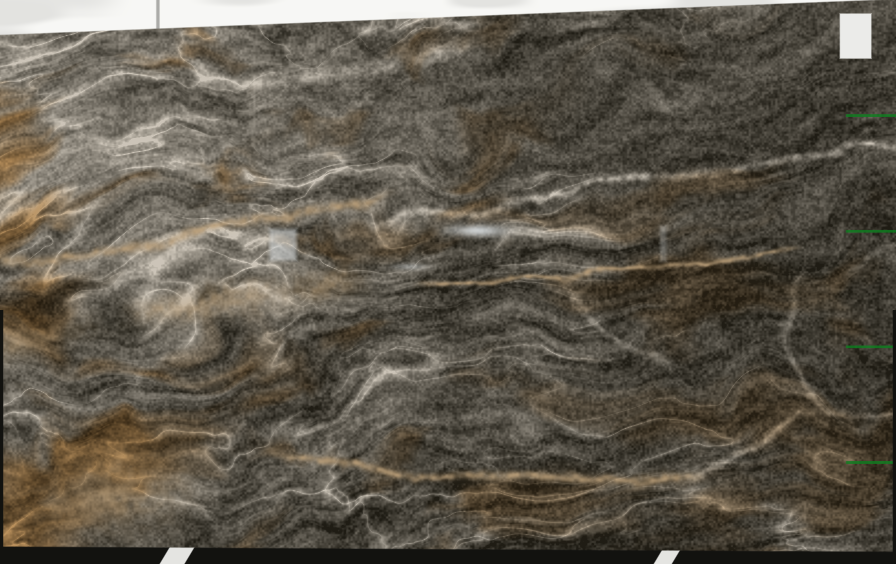
A WebGL 2 fragment shader for this texture:

```glsl
#version 300 es
precision highp float;
// A polished slab of dark, folded stone with pale and rusty veins, standing
// before a white wall. Warped, stretched noise makes the folds and streaks;
// bent bands make the long veins, and soft boxes the reflections and fittings.

uniform vec2 u_resolution;
out vec4 fragColor;

const vec3 DARK = vec3(0.10, 0.09, 0.06);
const vec3 PALE = vec3(0.80, 0.77, 0.72);
const vec3 RUST = vec3(0.38, 0.25, 0.09);
const vec3 TAN = vec3(0.74, 0.63, 0.48);
const vec3 WALL = vec3(0.97, 0.97, 0.96);
const vec3 FLOOR = vec3(0.07, 0.07, 0.06);
const vec3 MARK = vec3(0.05, 0.50, 0.12);
const float TILT = 0.20;          // rise of the grain, in radians
const float FOLD = 0.34;          // strength of the large folds
const float RIPPLE = 0.07;        // strength of the small folds
const float BASE_TONE = 0.20;
const float STREAKS = 0.62;
const float BANDS = 0.30;
const float GRAIN = 0.36;
const float MARK_STEP = 0.205;

float hash(vec2 c) {
  vec3 h = fract(c.xyx * 0.1031);
  h += dot(h, h.yzx + 33.33);
  return fract((h.x + h.y) * h.z);
}

float noise(vec2 p) {
  vec2 i = floor(p), f = fract(p);
  f = f * f * (3.0 - 2.0 * f);
  return mix(mix(hash(i), hash(i + vec2(1, 0)), f.x),
             mix(hash(i + vec2(0, 1)), hash(i + vec2(1, 1)), f.x), f.y);
}

float fbm(vec2 p) {
  float sum = 0.0, amp = 0.533;
  for (int i = 0; i < 4; i++) {
    sum += amp * noise(p);
    p = mat2(1.6, 1.2, -1.2, 1.6) * p + 9.7;
    amp *= 0.5;
  }
  return sum;
}

// Octaves that keep their direction, for streaks along the grain.
float streak(vec2 p) {
  return 0.55 * noise(p) + 0.30 * noise(p * 2.1 + 5.3) + 0.15 * noise(p * 4.3 + 8.1);
}

vec2 warp(vec2 p) { return vec2(fbm(p), fbm(p + 17.3)) - 0.5; }

// Parabolic band from a to b, fading at both ends.
float vein(vec2 p, vec2 a, vec2 b, float bend, float width) {
  float t = (p.x - a.x) / (b.x - a.x);
  float slope = (b.y - a.y) / (b.x - a.x);
  float d = p.y - mix(a.y, b.y, t) - bend * 4.0 * t * (1.0 - t);
  d /= width * sqrt(1.0 + slope * slope);
  return exp(-d * d) * smoothstep(-0.03, 0.06, t) * smoothstep(1.03, 0.94, t);
}

float box(vec2 p, vec2 centre, vec2 halfSize, float soft) {
  vec2 d = abs(p - centre) - halfSize;
  return smoothstep(soft, -soft, max(d.x, d.y));
}

float glow(vec2 p, vec2 centre, vec2 radius) {
  vec2 d = (p - centre) / radius;
  return exp(-dot(d, d));
}

vec3 stone(vec2 p) {
  // Folded coordinates: x runs along the grain, y across it
  vec2 q = p + FOLD * warp(p * 2.3 + 3.1);
  q += RIPPLE * warp(q * 8.0);
  q = mat2(cos(TILT), -sin(TILT), sin(TILT), cos(TILT)) * q;
  float left = smoothstep(1.15, 0.25, p.x);

  // Streaks, broad bands, crystal grain and haze
  float tone = BASE_TONE + 0.10 * left;
  tone += STREAKS * (streak(q * vec2(13.0, 62.0)) - 0.5) * mix(0.65, 1.0, left);
  tone += BANDS * (streak(q * vec2(3.0, 13.0) + 21.0) - 0.5);
  tone += GRAIN * (0.6 * noise(p * 255.0) + 0.4 * noise(p * 120.0 + 40.0) - 0.5);
  tone += 0.24 * glow(p, vec2(0.0, 0.74), vec2(0.50, 0.24)) + 0.07 * smoothstep(0.3, 0.9, p.y);

  // Thin contour veins, broken along their length
  float patches = smoothstep(0.40, 0.68, fbm(p * 5.0 + 31.0) + 0.10 * left);
  float contour = exp(-abs(fbm(q * vec2(2.4, 8.0) + 4.0) - 0.5) * 42.0);
  contour += 0.7 * exp(-abs(fbm(q * vec2(4.0, 11.0) + 52.0) - 0.5) * 55.0);
  tone += contour * patches * mix(0.38, 0.60, left);

  // Long veins
  vec2 v = p + 0.05 * warp(p * 9.0 + 11.0);
  float warm = vein(v, vec2(-0.05, 0.53), vec2(0.68, 0.66), -0.01, 0.008);
  warm += vein(v, vec2(0.48, 0.21), vec2(1.24, 0.155), -0.03, 0.007);
  warm += vein(v, vec2(0.75, 0.50), vec2(1.42, 0.555), -0.01, 0.005);
  warm += 0.7 * vein(v, vec2(-0.1, 0.37), vec2(0.66, 0.50), 0.01, 0.026) * patches;
  warm += 0.8 * glow(v, vec2(0.18, 0.13), vec2(0.13, 0.06)) * patches;
  float cool = vein(v, vec2(0.66, 0.61), vec2(1.65, 0.75), -0.005, 0.007);
  cool += vein(v, vec2(1.20, 0.15), vec2(1.43, 0.265), -0.02, 0.007);
  cool += 0.6 * vein(v, vec2(1.38, 0.255), vec2(1.65, 0.275), 0.0, 0.005);
  cool += 0.6 * vein(v, vec2(1.00, 0.50), vec2(1.20, 0.33), -0.01, 0.007);
  cool += 0.6 * vein(v.yx, vec2(0.26, 1.47), vec2(0.51, 1.43), -0.06, 0.007);
  cool += 0.6 * vein(v, vec2(0.36, 0.86), vec2(0.85, 0.93), -0.02, 0.012);
  float flecks = 0.45 + 0.75 * noise(p * 95.0 + 7.0);
  tone += 0.48 * cool * flecks;

  vec3 col = mix(DARK, PALE, clamp(tone, 0.03, 1.0));
  float rust = smoothstep(0.50, 0.72, fbm(q * vec2(4.0, 9.0) + 70.0)) * mix(0.30, 0.65, left);
  col = mix(col, RUST * (0.5 + 1.3 * clamp(tone, 0.0, 1.0)), rust);
  return mix(col, TAN, clamp(0.75 * warm * flecks, 0.0, 0.9));
}

void main() {
  vec2 p = gl_FragCoord.xy / u_resolution.y;
  float px = 1.0 / u_resolution.y;
  float right = u_resolution.x / u_resolution.y;
  vec3 col = stone(p);

  // Lights mirrored in the polish
  float shine = 0.55 * box(p, vec2(0.502, 0.566), vec2(0.024, 0.028), 0.006);
  shine += 0.85 * glow(p, vec2(0.846, 0.591), vec2(0.050, 0.011));
  shine += 0.40 * glow(p, vec2(0.726, 0.527), vec2(0.030, 0.006));
  shine += 0.25 * box(p, vec2(1.176, 0.568), vec2(0.006, 0.032), 0.005);
  col = mix(col, vec3(0.87, 0.89, 0.90), min(shine, 1.0));

  // Blank tag and measuring marks
  col = mix(col, WALL * 0.95, box(p, vec2(1.517, 0.936), vec2(0.028, 0.040), px));
  float markLine = abs(fract((p.y - 0.18) / MARK_STEP + 0.5) - 0.5) * MARK_STEP;
  float marks = smoothstep(0.0015 + px, 0.0015, markLine) * box(p, vec2(1.55, 0.49), vec2(0.05, 0.36), px);
  col = mix(col, MARK, marks * 0.8);

  // Wall above, floor and supports below, dark side edges
  vec3 wall = WALL - 0.30 * box(p, vec2(0.28, 1.0), vec2(0.003, 0.1), px);
  wall -= 0.08 * smoothstep(0.45, 0.7, noise(p * vec2(7.0, 40.0)));
  float topEdge = 0.938 + 0.040 * p.x;
  col = mix(col, wall, smoothstep(-px, px, p.y - topEdge));
  float lean = p.x - 0.6 * p.y;
  float legs = box(vec2(lean, 0.0), vec2(0.305, 0.0), vec2(0.022, 1.0), px);
  legs += box(vec2(lean, 0.0), vec2(1.175, 0.0), vec2(0.016, 1.0), px);
  vec3 ground = mix(FLOOR, WALL * 0.92, min(legs, 1.0));
  col = mix(col, ground, smoothstep(px, -px, p.y - 0.031 + 0.006 * p.x));
  float side = smoothstep(0.005 + px, 0.005, min(p.x, right - p.x)) * step(p.y, 0.45);
  fragColor = vec4(mix(col, FLOOR, side), 1.0);
}
```
